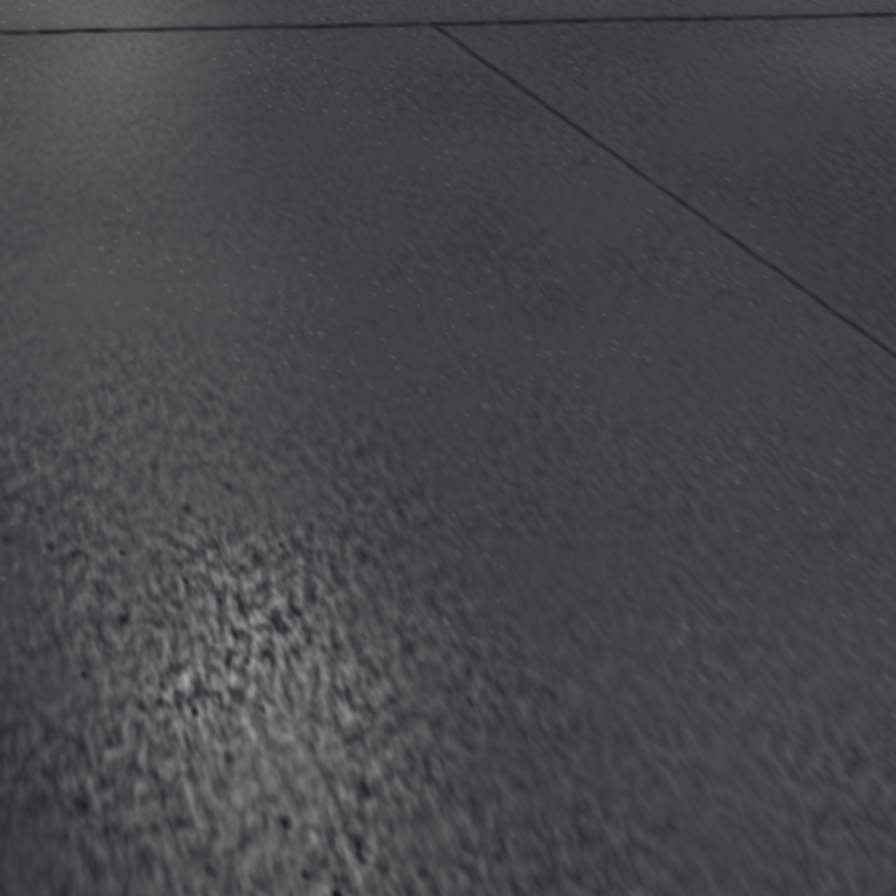
A Shadertoy shader for this texture:

```glsl
// Dark, worn stone floor seen at a slant: two thin seams, soft sheen on the left,
// and slanted grain that grows coarser toward the viewer.
// Grain is stretched gradient noise on a receding plane, with scattered soft spots.

float hash(vec2 p) {
    vec3 q = fract(vec3(p.xyx) * 0.1031);
    q += dot(q, q.yzx + 33.33);
    return fract((q.x + q.y) * q.z);
}

float noise(vec2 p) {
    vec2 i = floor(p), f = fract(p);
    f = f * f * (3.0 - 2.0 * f);
    return mix(mix(hash(i), hash(i + vec2(1, 0)), f.x),
               mix(hash(i + vec2(0, 1)), hash(i + vec2(1, 1)), f.x), f.y);
}

// Slope of a random direction at a lattice corner
float slope(vec2 corner, vec2 offset) {
    float angle = 6.2832 * hash(corner);
    return dot(vec2(cos(angle), sin(angle)), offset);
}

float gradientNoise(vec2 p) {
    vec2 i = floor(p), f = fract(p);
    vec2 u = f * f * f * (f * (f * 6.0 - 15.0) + 10.0);
    vec2 e = vec2(1, 0);
    return mix(mix(slope(i, f), slope(i + e, f - e), u.x),
               mix(slope(i + e.yx, f - e.yx), slope(i + e.xx, f - e.xx), u.x), u.y);
}

float fbm(vec2 p) {
    float sum = 0.0, amp = 0.5;
    for (int i = 0; i < 4; i++) {
        sum += amp * noise(p);
        p = mat2(1.6, 1.2, -1.2, 1.6) * p + 7.3;
        amp *= 0.5;
    }
    return sum;
}

// Soft elliptical glow
float glow(vec2 p, vec2 center, vec2 radius) {
    vec2 d = (p - center) / radius;
    return exp(-dot(d, d));
}

float segmentDistance(vec2 p, vec2 a, vec2 b) {
    vec2 ab = b - a;
    return length(p - a - ab * clamp(dot(p - a, ab) / dot(ab, ab), 0.0, 1.0));
}

// Short grains stretched along a steep falling diagonal
float grains(vec2 p) {
    vec2 q = vec2(dot(p, vec2(0.85, 0.52)), 0.6 * dot(p, vec2(-0.52, 0.85)));
    return gradientNoise(q + 0.6 * noise(p * 0.25));
}

// Scattered soft spots, one candidate per jittered cell
float spots(vec2 p, float share) {
    vec2 cell = floor(p);
    float cover = 0.0;
    for (int y = -1; y <= 1; y++)
    for (int x = -1; x <= 1; x++) {
        vec2 id = cell + vec2(x, y);
        vec2 d = p - id - vec2(hash(id + 3.7), hash(id + 19.1));
        d = vec2(d.x * 0.8 - d.y * 0.6, d.y * 0.8 + d.x * 0.6);
        float size = 0.12 + 0.16 * hash(id + 51.3);
        float spot = 1.0 - smoothstep(0.0, 1.0, length(d * vec2(0.75, 1.2)) / size);
        cover = max(cover, spot * step(hash(id + 77.7), share));
    }
    return cover;
}

void mainImage(out vec4 fragColor, in vec2 fragCoord) {
    vec2 uv = fragCoord / iResolution.xy;
    float near = 1.0 - uv.y;

    // Receding floor plane
    vec2 plane = vec2(uv.x - 0.4, 1.5) / (2.0 - uv.y);

    // Broad sheen: a curved band, a hot spot and weaker patches
    float bandCenter = 0.07 + 0.26 * pow(near, 1.5);
    float band = exp(-pow((uv.x - bandCenter) / 0.21, 2.0));
    float hot = glow(uv, vec2(0.29, 0.21), vec2(0.14, 0.17));
    float sheen = 0.07 * band + 0.085 * hot;
    sheen += 0.06 * glow(uv, vec2(0.13, 0.95), vec2(0.10, 0.10));
    sheen += 0.045 * glow(uv, vec2(0.95, 0.94), vec2(0.17, 0.06));
    sheen += 0.027 * glow(uv, vec2(0.85, 0.20), vec2(0.28, 0.28));
    sheen -= 0.025 * glow(uv, vec2(0.0, 0.15), vec2(0.10, 0.25));

    // Cloudy wear
    float wear = fbm(plane * vec2(9.0, 14.0)) - 0.47;
    float value = 0.246 + sheen + 0.04 * wear;

    // Grain, strongest in the near sheen, fading to smooth on the right
    float closeness = smoothstep(0.3, 0.8, near);
    float patchy = 0.5 + noise(plane * 26.0 + 5.0);
    float grainAmount = 0.022 + 0.025 * closeness + 0.12 * closeness * band + 0.08 * hot;
    float grain = grains(plane * 150.0) + 0.5 * grains(plane * 270.0 + 31.0);
    value += 1.3 * grain * grainAmount * patchy;

    // Dark pits and small pale flecks
    value -= spots(plane * 40.0, 0.4) * (0.02 + 0.17 * closeness * band);
    float scuffed = smoothstep(0.45, 0.75, noise(plane * 14.0 + 60.0));
    value += 0.055 * spots(plane * 62.0 + 13.0, 0.5) * scuffed;

    // Seams: a far horizontal one and a diagonal branch, both unevenly worn
    float wobble = 0.0015 * (noise(uv * 45.0) - 0.5);
    float farLine = 0.9635 + 0.02 * uv.x + wobble;
    float farSeam = abs(uv.y - farLine);
    float sideSeam = segmentDistance(uv + wobble, vec2(0.482, 0.973), vec2(1.01, 0.596));
    float seam = max(1.0 - smoothstep(0.0, 0.005, farSeam),
                     0.85 * (1.0 - smoothstep(0.0, 0.0045, sideSeam)));
    value += 0.02 * smoothstep(0.003, 0.012, uv.y - farLine);
    value += 0.012 * (1.0 - smoothstep(0.0, 0.005, abs(sideSeam - 0.007)));
    value = mix(value, 0.12, seam * (0.45 + 0.5 * noise(uv * 80.0)));

    // Cool shadows, neutral highlights
    float cool = 1.0 - smoothstep(0.24, 0.35, value);
    fragColor = vec4(clamp(value + cool * vec3(0.0, 0.001, 0.019), 0.0, 1.0), 1.0);
}
```
